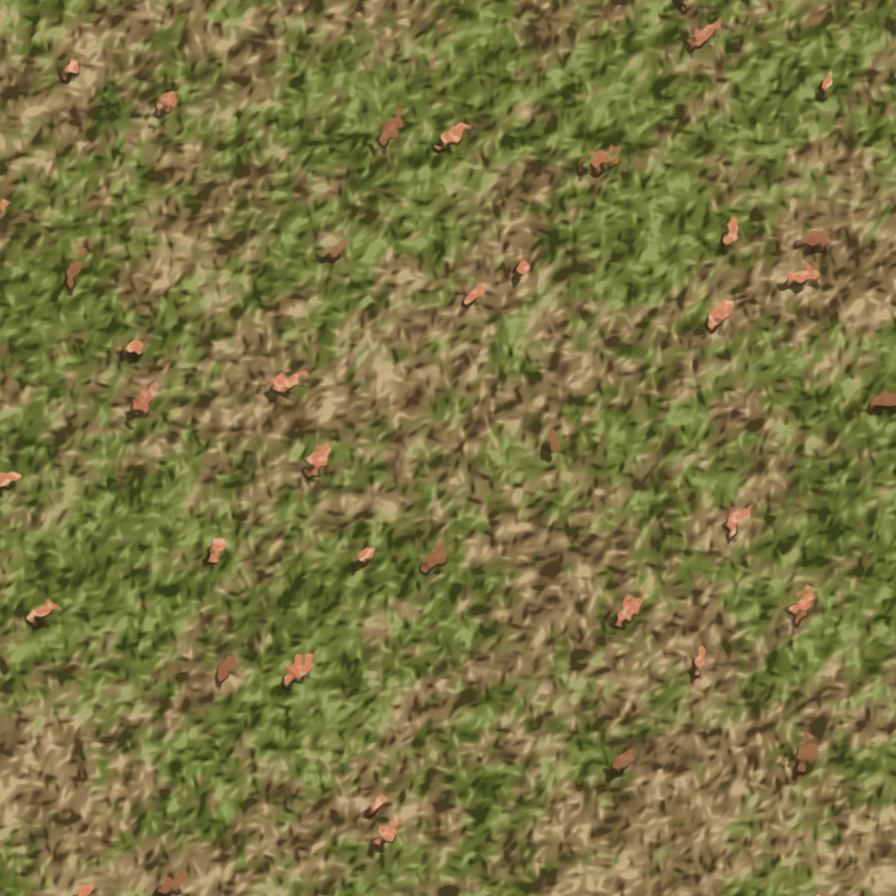
A Shadertoy shader for this texture:

```glsl
vec3 hash3(vec2 p) {
    vec3 q = fract(p.xyx * vec3(0.1031, 0.1030, 0.0973));
    q += dot(q, q.yxz + 33.33);
    return fract((q.xxy + q.yzz) * q.zyx);
}

// Coordinates of p along and across a direction
vec2 turn(vec2 p, float angle) {
    float c = cos(angle), s = sin(angle);
    return vec2(c * p.x + s * p.y, c * p.y - s * p.x);
}

float corner(vec2 cell, vec2 offset) {
    float angle = 6.2832 * hash3(cell).x;
    return dot(vec2(cos(angle), sin(angle)), offset);
}

float gradientNoise(vec2 p) {
    vec2 i = floor(p), f = fract(p);
    vec2 u = f * f * f * (f * (f * 6.0 - 15.0) + 10.0);
    vec2 e = vec2(1, 0);
    float low = mix(corner(i, f), corner(i + e, f - e), u.x);
    float high = mix(corner(i + e.yx, f - e.yx), corner(i + 1.0, f - 1.0), u.x);
    return mix(low, high, u.y);
}

// Signed sum of short soft strokes scattered around a main direction
float strokes(vec2 p, vec2 size, float direction, float spread) {
    vec2 home = floor(p);
    float sum = 0.0;
    for (int y = -1; y <= 1; y++)
    for (int x = -1; x <= 1; x++)
    for (int k = 0; k < 2; k++) {
        vec2 cell = home + vec2(x, y);
        vec3 place = hash3(cell + 157.0 * float(k));
        vec3 look = hash3(cell + 157.0 * float(k) + 411.0);
        float angle = direction + spread * (look.x - 0.5);
        vec2 d = turn(p - cell - place.xy, angle) / size;
        sum += (2.0 * look.y - 1.0) * exp(-dot(d, d));
    }
    return sum;
}

vec3 ramp(vec3 dark, vec3 middle, vec3 light, float t) {
    vec3 lower = mix(dark, middle, clamp(2.0 * t, 0.0, 1.0));
    return mix(lower, light, clamp(2.0 * t - 1.0, 0.0, 1.0));
}

// Soft coverage of a ragged oval
float oval(vec2 p, vec2 size, float angle, float ragged) {
    float d = length(turn(p, angle) / size) - 1.0 + ragged;
    return smoothstep(0.35, -0.35, d);
}

// Fallen leaves with their shadows to the lower left
vec3 addLeaves(vec3 ground, vec2 p, float cells, float share) {
    const vec3 shadow = vec3(0.17, 0.13, 0.07);
    const vec3 brownLeaf = vec3(0.63, 0.42, 0.29);
    const vec3 salmonLeaf = vec3(0.87, 0.55, 0.41);
    const vec3 leafShine = vec3(0.94, 0.77, 0.63);
    float ragged = 1.3 * gradientNoise(p * 95.0);
    float shine = smoothstep(-0.05, 0.4, gradientNoise(p * 120.0 + 31.0));
    vec2 home = floor(p * cells);
    vec3 color = ground;
    for (int y = -1; y <= 1; y++)
    for (int x = -1; x <= 1; x++) {
        vec2 cell = home + vec2(x, y);
        vec3 place = hash3(cell + 73.0);
        vec3 look = hash3(cell + 219.0);
        vec2 d = p - (cell + place.xy) / cells;
        vec2 size = mix(vec2(0.010, 0.005), vec2(0.019, 0.009), look.x);
        float angle = 0.75 + 1.3 * (look.y - 0.5);
        float present = step(place.z, share);
        float shade = oval(d + vec2(0.006, 0.009), size * 1.1, angle, ragged);
        float leaf = oval(d, size, angle, ragged);
        vec3 leafColor = mix(brownLeaf, salmonLeaf, smoothstep(0.1, 0.6, look.z));
        leafColor = mix(leafColor, leafShine, shine * look.z);
        color = mix(color, shadow, 0.75 * shade * present);
        color = mix(color, leafColor, 0.9 * leaf * present);
    }
    return color;
}

void mainImage(out vec4 fragColor, in vec2 fragCoord) {
    vec2 uv = fragCoord / iResolution.y;

    // Dry patches, drawn out along a slanted direction
    vec2 slanted = turn(uv, 0.6) * vec2(0.75, 1.2);
    float patches = gradientNoise(slanted * 4.0 + 7.3)
                  + 0.75 * gradientNoise(slanted * 9.0 + 21.7)
                  + 0.65 * gradientNoise(slanted * 22.0 + 45.1);
    float tufts = strokes(uv * 48.0 + 301.0, vec2(0.5, 0.25), 0.8, 2.2);
    float dryness = smoothstep(-0.4, 0.4, patches + 0.4 * tufts);

    // Light and shade of single blades and small clumps
    float blades = strokes(uv * 78.0, vec2(0.52, 0.21), 0.8, 2.4);
    float clumps = strokes(uv * 42.0 + 120.0, vec2(0.5, 0.23), 0.75, 1.8);
    float hollows = gradientNoise(slanted * 15.0 + 83.0);
    float light = 0.5 + 0.55 * blades + 0.5 * clumps + 0.25 * hollows;

    vec3 grass = ramp(vec3(0.22, 0.26, 0.10), vec3(0.41, 0.45, 0.20),
                      vec3(0.58, 0.63, 0.36), light);
    vec3 straw = ramp(vec3(0.30, 0.24, 0.14), vec3(0.55, 0.46, 0.31),
                      vec3(0.77, 0.67, 0.51), light);
    vec3 color = mix(grass, straw, dryness);

    color = addLeaves(color, uv, 7.0, 0.7);
    fragColor = vec4(color, 1.0);
}
```
